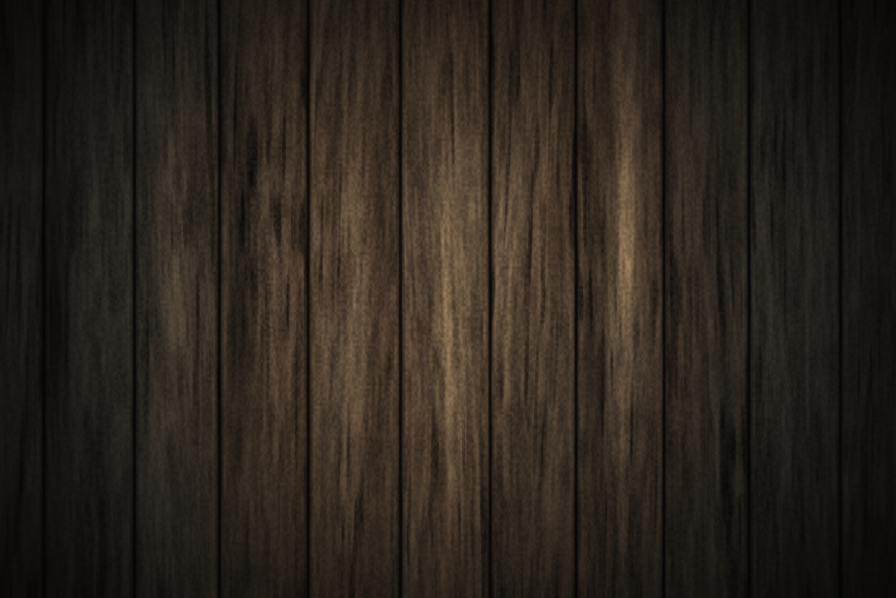
This texture is drawn by a WebGL 2 fragment shader. Its source:

```glsl
#version 300 es
precision highp float;

#define LIGHT_CENTER vec2(0.495, 0.51)
#define LIGHT_SPREAD vec2(0.40, 0.54)
#define EXPOSURE 0.315
#define GAP_HALF_WIDTH 0.0017
#define GAP_SHADOW 0.0050
#define GRAIN_CONTRAST 1.0
#define PORE_DEPTH 0.38
#define GRAIN_LEAN 0.035
#define COOL_TINT vec3(1.0, 0.94, 0.81)
#define WARM_TINT vec3(1.0, 0.765, 0.575)
#define PALE_TINT vec3(1.0, 0.81, 0.60)

uniform vec2 u_resolution;
out vec4 fragColor;

const int GAP_COUNT = 10;
const float GAPS[GAP_COUNT] = float[](
    0.049, 0.150, 0.245, 0.344, 0.447, 0.547, 0.643, 0.741, 0.836, 0.938);

// Worn and stained bands: x, y, half width, gain
const int BAND_COUNT = 11;
const vec4 BANDS[BAND_COUNT] = vec4[](
    vec4(0.302, 0.56, 0.017, 0.40), vec4(0.390, 0.52, 0.022, 0.18),
    vec4(0.500, 0.42, 0.014, 0.38), vec4(0.562, 0.48, 0.012, 0.22),
    vec4(0.697, 0.60, 0.011, 0.75), vec4(0.192, 0.62, 0.016, 0.22),
    vec4(0.267, 0.50, 0.017, -0.30), vec4(0.425, 0.55, 0.014, -0.15),
    vec4(0.662, 0.50, 0.013, -0.22), vec4(0.062, 0.50, 0.014, -0.45),
    vec4(0.790, 0.50, 0.035, -0.16));

float hash(vec2 p) {
    vec3 q = fract(vec3(p.xyx) * 0.1031);
    q += dot(q, q.yzx + 33.33);
    return fract((q.x + q.y) * q.z);
}

float noise(vec2 p) {
    vec2 cell = floor(p);
    vec2 f = fract(p);
    f = f * f * (3.0 - 2.0 * f);
    float low = mix(hash(cell), hash(cell + vec2(1, 0)), f.x);
    float high = mix(hash(cell + vec2(0, 1)), hash(cell + vec2(1, 1)), f.x);
    return mix(low, high, f.y);
}

// Stretched fibres, dark pores and a rough surface, centred on one
float woodGrain(vec2 p, float plank) {
    vec2 offset = vec2(plank * 17.0 + 3.0, plank * 5.0 + 1.0);
    float lean = GRAIN_LEAN * (hash(offset) - 0.35);
    vec2 q = p;
    q.x -= lean * (p.y - 0.5);
    q.x += 0.009 * (noise(p * vec2(11.0, 2.6) + offset) - 0.5);

    float broad = noise(q * vec2(48.0, 1.5) + offset) - 0.5;
    float strand = noise(q * vec2(135.0, 4.5) + offset) - 0.5;
    float fibre = noise(q * vec2(290.0, 20.0) + offset) - 0.5;
    float speck = noise(q * vec2(430.0, 210.0) + offset) - 0.5;
    float pores = smoothstep(0.58, 0.85, noise(q * vec2(205.0, 8.0) + offset + 40.0));
    pores *= smoothstep(0.25, 0.7, noise(q * vec2(30.0, 5.0) + offset));

    float relief = 0.32 * broad + 0.42 * strand + 0.42 * fibre + 0.30 * speck;
    return 1.04 + GRAIN_CONTRAST * relief - PORE_DEPTH * pores;
}

float wornBands(vec2 p) {
    float gain = 1.0;
    float ragged = 0.6 + 0.8 * noise(p * vec2(85.0, 7.0));
    for (int i = 0; i < BAND_COUNT; i++) {
        vec2 d = (p - BANDS[i].xy) / vec2(BANDS[i].z, 0.34);
        gain += BANDS[i].w * ragged * exp(-dot(d, d));
    }
    return max(gain, 0.2);
}

void main() {
    vec2 p = gl_FragCoord.xy / u_resolution;
    float pixel = 1.0 / u_resolution.x;

    // Find the plank and the nearest gap
    float plank = 0.0;
    float toGap = 1.0;
    for (int i = 0; i < GAP_COUNT; i++) {
        float d = p.x - GAPS[i];
        plank += step(0.0, d);
        if (abs(d) < abs(toGap)) toGap = d;
    }

    // Soft pool of light
    vec2 d = (p - LIGHT_CENTER) / LIGHT_SPREAD;
    float light = exp(-dot(d, d));
    float plankTone = 0.94 + 0.12 * hash(vec2(plank, 7.0));
    float tone = EXPOSURE * light * plankTone * wornBands(p) * woodGrain(p, plank);

    // Grooves, their shadow and a thin lit bevel
    float groove = 1.0 - smoothstep(GAP_HALF_WIDTH - pixel, GAP_HALF_WIDTH + pixel, abs(toGap));
    float shadow = exp(-pow(toGap / GAP_SHADOW, 2.0));
    float bevel = exp(-pow((abs(toGap) - 0.006) / 0.0018, 2.0));
    tone *= (1.0 - 0.35 * shadow) * (1.0 + 0.14 * bevel) * (1.0 - 0.72 * groove);

    // Cool at the sides, warm in the middle, pale on the worn highlights
    float warmth = smoothstep(0.47, 0.17, abs(p.x - 0.5) + 0.06 * abs(p.y - 0.5));
    warmth *= 0.85 + 0.3 * (noise(p * vec2(24.0, 3.0)) - 0.5);
    vec3 tint = mix(COOL_TINT, WARM_TINT, clamp(warmth, 0.0, 1.0));
    tint = mix(tint, PALE_TINT, smoothstep(0.24, 0.42, tone));
    vec3 color = tone * tint + vec3(0.012, 0.011, 0.009);
    fragColor = vec4(color, 1.0);
}
```
